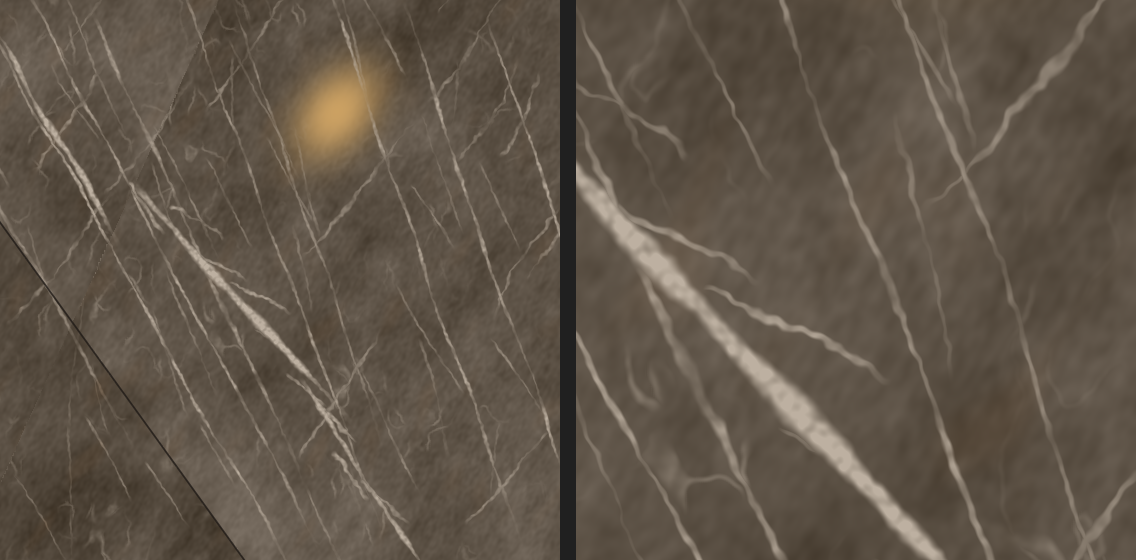
Left, the full canvas; right, a detail of the centre.
Write a WebGL 2 fragment shader that draws this texture.

```glsl
#version 300 es
precision highp float;

#define DARK_STONE vec3(0.262, 0.222, 0.174)
#define LIGHT_STONE vec3(0.455, 0.412, 0.365)
#define VEIN_COLOR vec3(0.74, 0.69, 0.63)
#define RUST_COLOR vec3(0.47, 0.33, 0.20)
#define GLOW_COLOR vec3(0.81, 0.64, 0.39)
#define GLOW_CENTER vec2(0.602, 0.80)
#define GLOW_SIZE vec2(0.096, 0.064)
#define CLOUD_CONTRAST 0.95
#define WEB_STRENGTH 0.42
#define LONG_VEINS 9
#define CROSS_VEINS 14
#define HAIR_VEINS 36

uniform vec2 u_resolution;
out vec4 fragColor;

// Pseudo-random pair in -1..1
vec2 hash2(vec2 p) {
    vec3 q = fract(vec3(p.xyx) * vec3(0.1031, 0.103, 0.0973));
    q += dot(q, q.yzx + 33.33);
    return fract((q.xx + q.yz) * q.zy) * 2.0 - 1.0;
}

float gradientNoise(vec2 p) {
    vec2 i = floor(p), f = p - i;
    vec2 s = f * f * f * (f * (f * 6.0 - 15.0) + 10.0);
    vec2 e = vec2(1.0, 0.0);
    float low = mix(dot(hash2(i), f), dot(hash2(i + e), f - e), s.x);
    float high = mix(dot(hash2(i + e.yx), f - e.yx), dot(hash2(i + 1.0), f - 1.0), s.x);
    return mix(low, high, s.y);
}

vec2 noisePair(vec2 p) {
    return vec2(gradientNoise(p), gradientNoise(p + 31.7));
}

float fbm(vec2 p) {
    float sum = 0.0, amp = 0.6;
    for (int i = 0; i < 6; i++) {
        sum += amp * gradientNoise(p);
        p = mat2(0.8, 0.6, -0.6, 0.8) * p * 2.03 + 7.3;
        amp *= 0.6;
    }
    return sum;
}

// Tapered strand from a to b whose width swells along its length
float vein(vec2 p, vec2 a, vec2 b, float width, float seed) {
    vec2 ab = b - a;
    float t = clamp(dot(p - a, ab) / dot(ab, ab), 0.0, 1.0);
    float d = length(p - a - ab * t);
    float px = 1.0 / u_resolution.y;
    if (d > width * 6.0 + px) return 0.0;
    float swell = 0.7 + 1.2 * gradientNoise(vec2(t * length(ab) * 14.0, seed * 7.31 + 0.4));
    float taper = smoothstep(0.0, 0.1, t) * smoothstep(1.0, 0.8, t);
    float radius = width * max(swell, 0.25);
    float core = 1.0 - smoothstep(radius * 0.3, radius + px, d);
    float halo = 0.14 * exp(-d / (width * 1.6));
    return (core + halo) * taper * clamp(swell + 0.15, 0.2, 1.0);
}

// Even, thin lines along the zero crossings of noise
float web(vec2 p, float width) {
    float n = gradientNoise(p);
    float slope = length(vec2(dFdx(n), dFdy(n))) * u_resolution.y;
    float d = abs(n) / max(slope, 5.0);
    return 1.0 - smoothstep(0.0, width + 1.0 / u_resolution.y, d);
}

void main() {
    vec2 p = gl_FragCoord.xy / u_resolution.y;
    float px = 1.0 / u_resolution.y;

    // Slab borders: a dark joint and a faint change of tone
    float joint = dot(p - vec2(0.0, 0.603), vec2(0.81, 0.586));
    float seam = dot(p - vec2(0.39, 1.0), vec2(0.911, -0.412));
    float upper = smoothstep(-px, px, joint);
    float right = smoothstep(-px, px, seam);
    vec2 slab = p + vec2(3.7, 1.9) * step(joint, 0.0) + vec2(1.3, 5.1) * step(0.0, seam);

    // Clouded stone with slanted streaks and mottling
    vec2 slant = mat2(0.87, 0.5, -0.5, 0.87) * slab;
    float tone = 0.50 + CLOUD_CONTRAST * fbm(slant * vec2(6.0, 4.0));
    tone += 0.24 * gradientNoise(slant * vec2(48.0, 21.0));
    tone += 0.26 * gradientNoise(slant * vec2(125.0, 75.0));
    float seamStep = mix(0.06, 0.34, smoothstep(0.6, 0.95, p.y));
    tone += seamStep * (0.5 - right) * exp(-abs(seam) * 2.0);
    tone += 0.12 * smoothstep(0.5, 0.1, p.y) * upper - 0.16 * (1.0 - upper);
    vec3 color = mix(DARK_STONE, LIGHT_STONE, clamp(tone, -0.15, 1.1));
    float rust = smoothstep(0.12, 0.5, gradientNoise(slant * vec2(22.0, 9.0) + 4.0));
    color = mix(color, RUST_COLOR, 0.12 * rust);

    // Soft warm light lying under the veins
    vec2 g = mat2(0.64, -0.77, 0.77, 0.64) * (p - GLOW_CENTER) / GLOW_SIZE;
    float glow = exp(-pow(dot(g, g), 1.15));
    color = mix(color, GLOW_COLOR, glow * 0.97);

    // Warped positions give the strands their wander and crumbled edges
    vec2 bend = noisePair(p * 5.0);
    vec2 jag = noisePair(p * 38.0);
    vec2 crumb = noisePair(p * 110.0);
    vec2 q = p + 0.016 * bend + 0.0030 * jag + 0.0024 * crumb;
    vec2 rough = p + 0.035 * bend + 0.009 * jag + 0.0034 * crumb;
    float veins = 0.0;

    // Long steep veins
    for (int i = 0; i < LONG_VEINS; i++) {
        float k = float(i);
        vec2 h = hash2(vec2(k, 3.0));
        vec2 a = vec2(-0.24 + 0.135 * k + 0.03 * h.x, 1.08 - 0.12 * abs(h.y));
        float drift = mix(0.56, 0.34, smoothstep(1.0, 5.0, k));
        vec2 b = a + vec2(drift, -1.0) * (1.0 + 0.25 * h.x);
        veins = max(veins, vein(q, a, b, 0.0031 + 0.0008 * h.y, k) * (0.68 + 0.18 * h.x));
    }
    // Wandering cross veins and fine hairs
    for (int i = 0; i < CROSS_VEINS; i++) {
        vec2 h = hash2(vec2(float(i), 11.0)), r = hash2(vec2(float(i), 23.0));
        vec2 a = 0.45 + 0.55 * h;
        vec2 b = a + vec2(0.6 + 0.2 * r.x, 0.75) * (0.27 + 0.1 * r.y);
        veins = max(veins, 0.46 * vein(rough, a, b, 0.0032, float(i) + 20.0));
    }
    for (int i = 0; i < HAIR_VEINS; i++) {
        vec2 h = hash2(vec2(float(i), 37.0)), r = hash2(vec2(float(i), 41.0));
        vec2 a = vec2(0.40, 0.6) + vec2(0.52, 0.5) * h;
        vec2 b = a + vec2(0.30 + 0.4 * r.x, -1.0) * (0.20 + 0.1 * r.y);
        veins = max(veins, (0.38 + 0.16 * r.x) * vein(q, a, b, 0.0020, float(i) + 40.0));
    }
    // Worn stretches interrupt the thin strands
    float wear = smoothstep(-0.32, 0.12, gradientNoise(p * 26.0 + 3.0));
    veins *= mix(0.35, 1.0, wear);

    // Heavy diagonal vein with splinters, and its neighbours
    vec2 start = vec2(0.23, 0.68), end = vec2(0.64, 0.23);
    veins = max(veins, 0.95 * vein(q, start, end, 0.0095, 3.3));
    veins = max(veins, 0.85 * vein(q, vec2(0.53, 0.33), vec2(0.79, -0.06), 0.0055, 5.6));
    veins = max(veins, 0.9 * vein(q, vec2(-0.03, 0.98), vec2(0.22, 0.55), 0.0066, 8.2));
    for (int i = 0; i < 9; i++) {
        vec2 h = hash2(vec2(float(i), 53.0));
        vec2 a = mix(start, vec2(0.70, 0.06), float(i) / 9.0) + 0.018 * h;
        vec2 b = a + vec2(0.09 + 0.02 * h.y, -0.075 + 0.03 * h.x);
        veins = max(veins, 0.7 * vein(rough - 0.01, a, b, 0.0045, float(i) + 80.0));
    }
    // Broken web of hairline cracks, denser toward the left
    vec2 w = slab + 0.03 * bend + 0.011 * jag + 0.003 * crumb;
    float patches = smoothstep(-0.1, 0.35, gradientNoise(slab * 7.0 + 9.0) + 0.14 - 0.22 * p.x);
    float broken = smoothstep(-0.1, 0.25, gradientNoise(slab * 19.0 + 2.0));
    float cracks = max(web(w * vec2(10.0, 5.0), 0.0026), 0.75 * web(w * vec2(19.0, 11.0) + 5.0, 0.0020));
    veins = max(veins, WEB_STRENGTH * cracks * patches * broken);

    float speckle = 0.92 + 0.6 * gradientNoise(p * 140.0);
    veins *= speckle * (1.0 - 0.55 * glow);
    vec3 veinColor = mix(VEIN_COLOR, RUST_COLOR, 0.4 * rust * (1.0 - upper));
    color = mix(color, veinColor, clamp(veins, 0.0, 1.0));

    // Dark joint line
    float line = 1.0 - smoothstep(0.0004, 0.0010 + px, abs(joint));
    color = mix(color, vec3(0.12, 0.10, 0.085), 0.8 * line);
    fragColor = vec4(color, 1.0);
}
```
